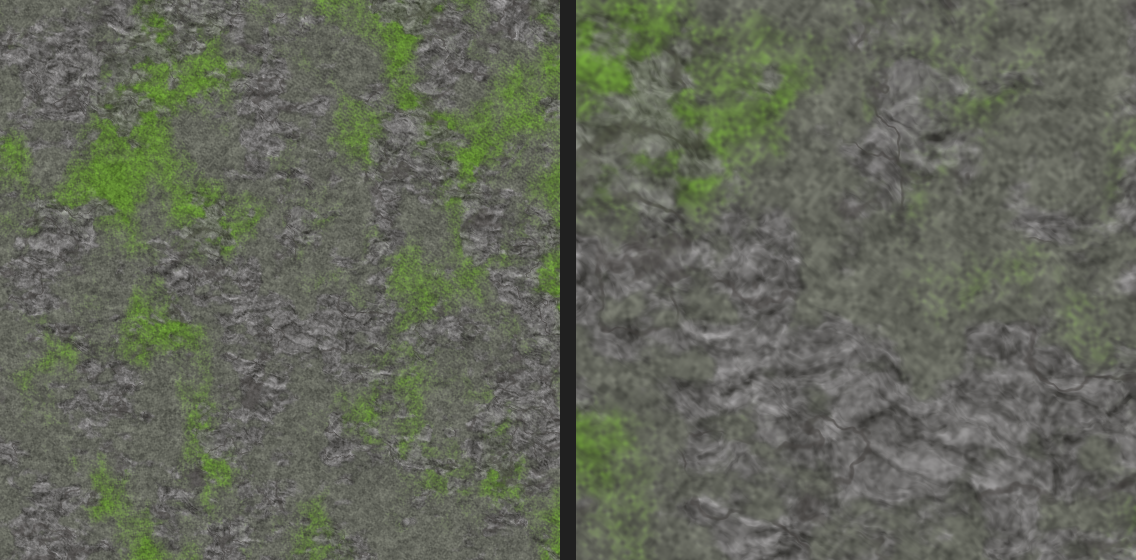
Left, the full canvas; right, a detail of the centre.
This texture is drawn by a three.js fragment shader. Its source:

```glsl
// Weathered ground: gritty grey soil, soft green moss and craggy rock outcrops.
varying vec2 vUv;

#define SOIL_COLOR vec3(0.394, 0.397, 0.370)
#define MOSS_COLOR vec3(0.362, 0.530, 0.170)
#define ROCK_COLOR vec3(0.415, 0.409, 0.406)
#define CRACK_COLOR vec3(0.265, 0.250, 0.242)
#define ROCK_SCALE vec2(13.0, 10.0)
#define CRAG_SCALE vec2(32.0, 46.0)
#define MOSS_SCALE vec2(11.0, 8.0)
#define GRAIN_SCALE 350.0
#define GRAIN_STRENGTH 0.19
#define RELIEF_STRENGTH 0.62
#define ROCK_LEVEL 0.525
#define MOSS_LEVEL 0.43

float hash(vec2 p) {
  return fract(sin(dot(p, vec2(127.1, 311.7))) * 43758.5453);
}

float noise(vec2 p) {
  vec2 cell = floor(p);
  vec2 f = fract(p);
  f = f * f * (3.0 - 2.0 * f);
  float low = mix(hash(cell), hash(cell + vec2(1.0, 0.0)), f.x);
  float high = mix(hash(cell + vec2(0.0, 1.0)), hash(cell + 1.0), f.x);
  return mix(low, high, f.y);
}

// Each octave turns a little, which hides the lattice
vec2 nextOctave(vec2 p) {
  return mat2(1.9, 0.6, -0.6, 1.9) * p + 17.3;
}

float fbm(vec2 p) {
  float sum = 0.0;
  float amplitude = 0.5;
  for (int i = 0; i < 5; i++) {
    sum += amplitude * noise(p);
    p = nextOctave(p);
    amplitude *= 0.5;
  }
  return sum / 0.97;
}

// Half ridged, half plain noise: broken stone without long curls
float cragHeight(vec2 p) {
  float sum = 0.0;
  float amplitude = 0.5;
  for (int i = 0; i < 4; i++) {
    float n = noise(p);
    sum += amplitude * mix(n, 1.0 - abs(2.0 * n - 1.0), 0.6);
    p = nextOctave(p);
    amplitude *= 0.6;
  }
  return sum;
}

void main() {
  vec2 uv = vUv;

  // Fine grit at two sizes, on turned lattices
  vec2 gritPos = mat2(0.8, 0.6, -0.6, 0.8) * uv * GRAIN_SCALE;
  float grain = 0.65 * noise(gritPos) + 0.35 * noise(nextOctave(gritPos) * 0.25) - 0.5;

  // Crag relief, lit from the upper left
  vec2 warp = vec2(fbm(uv * 22.0 + 5.0), fbm(uv * 22.0 + 43.0)) - 0.5;
  vec2 cragPos = uv * CRAG_SCALE + warp * 1.6 + vec2(0.0, uv.x * 9.0);
  float height = cragHeight(cragPos);
  float relief = height - cragHeight(cragPos + vec2(-0.11, 0.2));

  // Ragged scattered outcrops, denser toward the top
  float outcrop = fbm(uv * ROCK_SCALE + warp * 0.8 + 71.0);
  float ragged = fbm(uv * vec2(42.0, 58.0) + 11.0) - 0.5;
  float rockField = outcrop + 0.6 * ragged + 0.10 * (uv.y - 0.5);
  float rock = smoothstep(ROCK_LEVEL - 0.08, ROCK_LEVEL + 0.10, rockField);

  // Soft moss, drawn into upright streaks low down
  float streak = noise(vec2(uv.x * 46.0, uv.y * 6.0)) - 0.5;
  float mossField = fbm(uv * MOSS_SCALE + warp * 0.5 + 131.0);
  mossField += 0.16 * streak * smoothstep(0.7, 0.2, uv.y) - 0.2 * (outcrop - 0.5);
  float moss = smoothstep(MOSS_LEVEL, MOSS_LEVEL + 0.38, mossField + 0.16 * grain);
  moss = 0.03 + 0.85 * moss;

  // Soil and moss share the same grit, blotches and a faint relief
  float mottling = fbm(uv * 60.0 + 7.0) - 0.5;
  vec3 ground = mix(SOIL_COLOR, MOSS_COLOR, moss);
  ground *= 1.0 + 2.5 * GRAIN_STRENGTH * grain + 0.4 * relief + 0.3 * mottling;

  // Stone faces: pale lit edges, dark hollows and thin cracks
  float shade = clamp(RELIEF_STRENGTH * relief + 0.25 * mottling, -0.16, 0.3);
  vec3 stone = ROCK_COLOR + shade * vec3(1.0, 0.99, 1.02) + GRAIN_STRENGTH * grain;
  float vein = abs(noise(cragPos * 0.65 + 2.0 * warp.yx + 57.0) - 0.5);
  float crack = smoothstep(0.07, 0.01, vein) * smoothstep(0.35, 0.65, height + 0.15);
  stone = mix(stone, CRACK_COLOR, 0.55 * crack);
  stone = mix(stone, MOSS_COLOR, 0.2 * moss);

  // Shadowed rim where stone breaks through the soil
  float rim = rock * (1.0 - rock) * 4.0;
  vec3 color = mix(ground, stone, rock);
  color *= 1.0 - 0.12 * rim * smoothstep(-0.1, 0.1, -ragged);

  gl_FragColor = vec4(clamp(color, 0.0, 1.0), 1.0);
}
```
